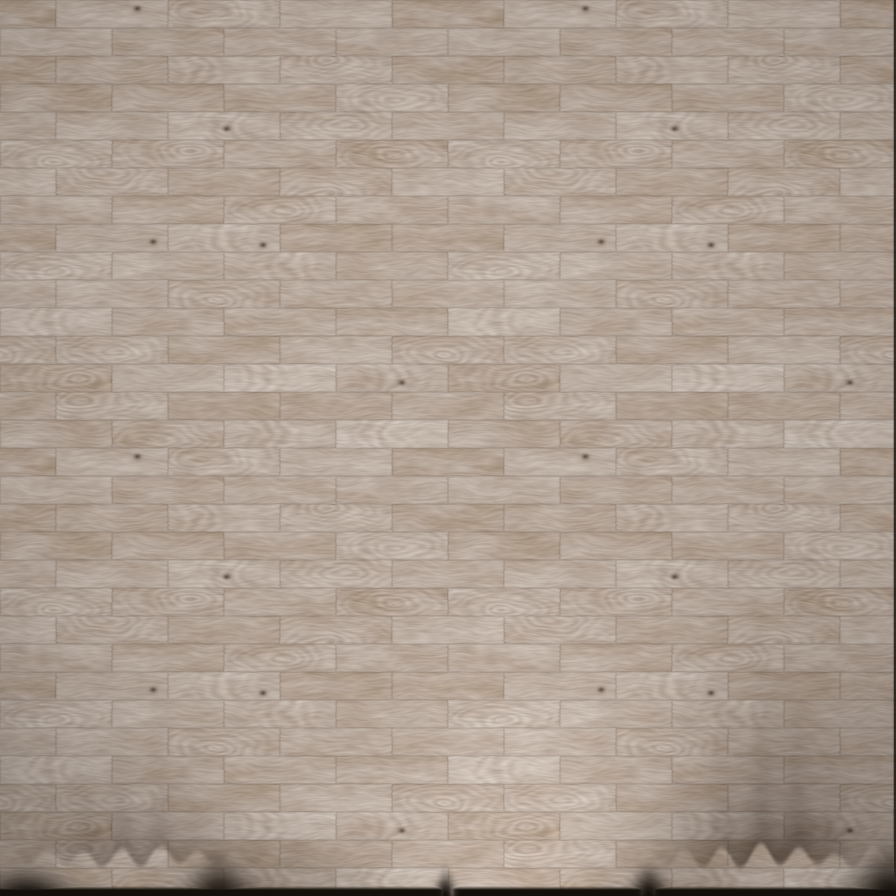
Write a three.js fragment shader that draws this texture.

```glsl
// Pale oak strip flooring: a 2 by 2 repeat of staggered planks, with smoky folds of shadow along the bottom.
varying vec2 vUv;

const float TILES = 2.0;            // repeats across and down
const vec2 PLANKS = vec2(4.0, 16.0); // planks per repeat
const float ASPECT = 4.0;           // plank length over plank height
const float TAU = 6.2831853;

const vec3 OAK = vec3(0.715, 0.655, 0.608);
const vec3 TAN = vec3(0.645, 0.565, 0.485);
const vec3 BLEACHED = vec3(0.775, 0.730, 0.690);
const vec3 KNOT = vec3(0.37, 0.30, 0.25);
const vec3 SHADE = vec3(0.46, 0.42, 0.39);
const vec3 SOOT = vec3(0.08, 0.06, 0.04);

float hash(vec2 p) {
  vec3 q = fract(p.xyx * vec3(0.1031, 0.1030, 0.0973));
  q += dot(q, q.yzx + 33.33);
  return fract((q.x + q.y) * q.z);
}

float corner(vec2 cell, vec2 offset) {
  float angle = TAU * hash(cell);
  return dot(vec2(cos(angle), sin(angle)), offset);
}

// Gradient noise, about -0.7 to 0.7
float noise(vec2 p) {
  vec2 i = floor(p), f = fract(p);
  vec2 w = f * f * f * (f * (f * 6.0 - 15.0) + 10.0);
  vec2 e = vec2(0.0, 1.0);
  return mix(mix(corner(i, f), corner(i + e.yx, f - e.yx), w.x),
             mix(corner(i + e, f - e), corner(i + 1.0, f - 1.0), w.x), w.y);
}

float bump(float x, float center, float width) {
  float d = (x - center) / width;
  return exp(-d * d);
}

// Nested arches in the bleached planks
float arches(vec2 q, vec2 seed) {
  float side = hash(seed + 3.0) < 0.5 ? -1.0 : 1.0;
  float bend = q.y - 0.5 + 0.15 * noise(q * 1.5 + seed);
  float phase = q.x * 1.7 + side * 2.4 * bend * bend + 0.5 * noise(q * vec2(1.3, 3.0) + seed);
  return sin(TAU * phase) * bump(q.x, 1.2 + 1.6 * hash(seed + 5.0), 1.1);
}

// Long oval rings in the swirled planks
float rings(vec2 q, vec2 seed) {
  vec2 center = vec2(1.0 + 2.0 * hash(seed + 7.0), hash(seed + 9.0));
  float r = length((q - center) * vec2(0.55, 1.5)) + 0.25 * noise(q * vec2(1.0, 2.5) + seed);
  return sin(TAU * 4.0 * r) * exp(-0.7 * r);
}

// One plank; q runs over (ASPECT, 1)
vec3 plank(vec2 q, vec2 id) {
  vec2 seed = id * vec2(17.0, 11.0) + 4.0;
  float kind = hash(seed + 1.0);
  float pale = step(kind, 0.16);
  float swirl = step(0.8, kind);

  float cloud = noise(q * vec2(0.5, 1.6) + seed);
  float tone = 0.75 * cloud + 0.5 * (hash(seed + 2.0) - 0.5) + 0.35 * pale;
  vec3 color = mix(OAK, TAN, clamp(-1.2 * tone, 0.0, 0.9));
  color = mix(color, BLEACHED, clamp(1.3 * tone, 0.0, 1.0));

  float sway = 0.25 * noise(q * vec2(0.7, 1.0) + seed + 20.0);
  vec2 g = vec2(q.x, q.y + sway);
  float fiber = 0.055 * noise(g * vec2(0.9, 7.0) + seed)
              + 0.060 * noise(g * vec2(2.2, 14.0) + seed + 40.0);
  fiber += 0.030 * pale * arches(q, seed) + 0.035 * swirl * rings(q, seed);
  color += fiber * vec3(0.95, 1.0, 1.05);

  vec2 spot = vec2(0.5 + 3.0 * hash(seed + 13.0), 0.25 + 0.5 * hash(seed + 15.0));
  float knot = step(hash(seed + 17.0), 0.11);
  float d = length((q - spot) * vec2(0.75, 1.0));
  return mix(color, KNOT, knot * (0.8 * exp(-d * d * 120.0) + 0.15 * exp(-d * 7.0)));
}

vec3 flooring(vec2 uv) {
  vec2 p = uv * TILES * PLANKS;
  p.x += 0.5 * mod(floor(p.y), 2.0);
  vec2 q = fract(p) * vec2(ASPECT, 1.0);
  vec3 color = plank(q, mod(floor(p), PLANKS));
  vec2 edge = min(q, vec2(ASPECT, 1.0) - q);
  float seam = 1.0 - smoothstep(0.0, 0.065, min(edge.x, edge.y));
  return color * (1.0 - 0.10 * seam);
}

// Shadow fold tapering upward from the bottom edge
float fold(vec2 p, float x, float width, float height) {
  float rise = 1.0 - smoothstep(0.0, height, p.y);
  return rise * rise * bump(p.x, x, width * (0.35 + rise));
}

// Soft shade standing on a sharp wavy hem
float drape(vec2 p, float x, float width, float height) {
  float hem = 0.040 + 0.009 * sin(p.x * 150.0) + 0.018 * noise(vec2(p.x * 24.0, 2.0));
  float above = p.y - hem;
  return smoothstep(-0.002, 0.009, above) * exp(-max(above, 0.0) / height) * bump(p.x, x, width);
}

void main() {
  vec3 color = flooring(vUv);

  // Broad light: dim sides, darker toward the lower corners
  float side = abs(vUv.x - 0.5) * 2.0;
  float low = 1.0 - smoothstep(0.0, 0.45, vUv.y);
  color *= 1.01 - 0.07 * side * side - 0.16 * low * pow(side, 4.0) - 0.05 * smoothstep(0.75, 1.0, vUv.y);
  color *= 1.0 + 0.07 * low * bump(vUv.x, 0.58, 0.13);

  // Draped shade and folds
  float shade = 0.85 * drape(vUv, 0.87, 0.09, 0.10) + 0.60 * drape(vUv, 0.15, 0.10, 0.06);
  shade += 0.35 * fold(vUv, 0.30, 0.09, 0.15) + 0.30 * fold(vUv, 0.77, 0.06, 0.18);
  color *= mix(vec3(1.0), SHADE, clamp(shade, 0.0, 1.0));
  float soot = fold(vUv, 0.03, 0.035, 0.055) + 0.9 * fold(vUv, 0.245, 0.025, 0.075);
  soot += fold(vUv, 0.497, 0.008, 0.050) + fold(vUv, 0.724, 0.014, 0.060) + fold(vUv, 0.995, 0.030, 0.090);

  // Black strip with two small gaps, and a thin right border
  float gaps = bump(vUv.x, 0.501, 0.006) + bump(vUv.x, 0.723, 0.006);
  float strip = (1.0 - smoothstep(0.006, 0.012, vUv.y)) * (1.0 - 0.6 * gaps);
  float border = 0.8 * smoothstep(0.9965, 0.9985, vUv.x);
  gl_FragColor = vec4(mix(color, SOOT, clamp(max(soot, max(strip, border)), 0.0, 1.0)), 1.0);
}
```
